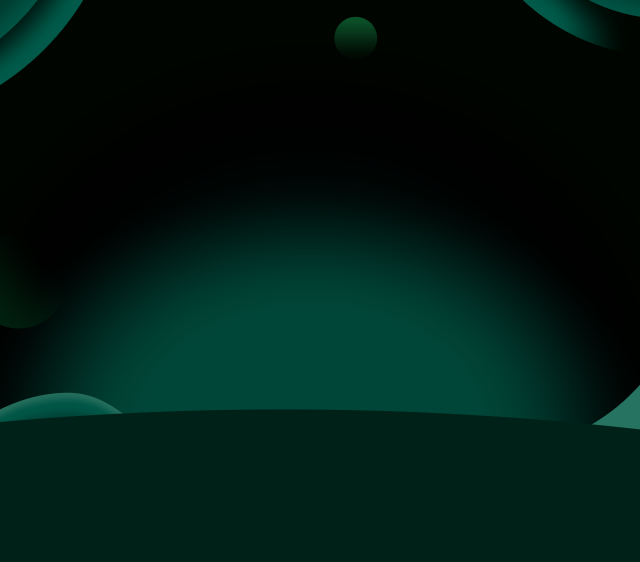
Give the GLSL for this background, as a WebGL 2 fragment shader.

```glsl
#version 300 es
precision highp float;
// Dark green stage: a soft dome glow behind a low hill, with shaded discs at the edges.

uniform vec2 u_resolution;
out vec4 fragColor;

const vec3 NIGHT = vec3(0.0, 0.02, 0.0);
const vec3 GLOW = vec3(0.0, 0.275, 0.22);
const vec3 HILL = vec3(0.0, 0.13, 0.09);
const vec3 TEAL = vec3(0.0, 0.35, 0.285);
const vec3 SHADE = vec3(0.0, 0.08, 0.055);
const vec3 MINT = vec3(0.15, 0.45, 0.38);
const vec3 LEAF = vec3(0.045, 0.34, 0.17);
const vec3 MOSS = vec3(0.0, 0.13, 0.06);

// Coverage of the inside of a signed distance, one pixel soft.
float fill(float dist) {
    return clamp(0.5 - dist * u_resolution.y, 0.0, 1.0);
}

float disc(vec2 p, vec2 center, float radius) {
    return length(p - center) - radius;
}

// One inside the inner radius, fading to zero at the outer one.
float falloff(float dist, float inner, float outer) {
    return 1.0 - smoothstep(inner, outer, dist);
}

// Wide bright core, faint round halo and a black rim around them.
vec3 backdrop(vec2 p, vec2 center) {
    vec2 q = p - center;
    float reach = length(q);
    float core = falloff(length(q / vec2(1.36, 1.0)), 0.208, 0.46);
    float halo = falloff(reach, 0.297, 0.579);
    float level = core + 0.2 * halo * (1.0 - core);
    return NIGHT * smoothstep(0.52, 0.74, reach) + GLOW * level;
}

// Two concentric discs, the upper one casting a shadow on the lower one.
vec3 stackedDiscs(vec3 base, vec2 p, vec2 center, float outer, float inner, float fade) {
    float d = length(p - center);
    vec3 lower = mix(SHADE, TEAL, smoothstep(inner - 0.015, mix(inner, outer, 0.85), d));
    vec3 upper = mix(TEAL * 0.65, TEAL * 0.92, smoothstep(inner - 0.05, inner, d));
    vec3 color = mix(base, lower, fill(d - outer) * fade);
    return mix(color, upper, fill(d - inner));
}

// Lopsided mound with a light crest.
vec3 mound(vec3 base, vec2 p, vec2 peak) {
    float dx = p.x - peak.x;
    float bend = dx < 0.0 ? 2.01 : 3.98;
    float depth = peak.y - bend * dx * dx - p.y;
    float slope = sqrt(1.0 + 4.0 * bend * bend * dx * dx);
    vec3 color = mix(MINT * 0.95, TEAL * 0.96, smoothstep(0.0, 0.022, depth));
    color = mix(color, TEAL * 0.7, smoothstep(0.022, 0.05, depth));
    return mix(base, color, fill(-depth / slope));
}

void main() {
    vec2 p = gl_FragCoord.xy / u_resolution.y;
    vec3 color = backdrop(p, vec2(0.552, 0.2285));

    // Upper corners
    color = stackedDiscs(color, p, vec2(-0.257, 1.248), 0.475, 0.408, 1.0);
    float sideFade = falloff(p.x, 0.98, 1.12);
    color = stackedDiscs(color, p, vec2(1.187, 1.2745), 0.376, 0.308, sideFade);

    // Small ball, lit from above
    vec2 ball = vec2(0.633, 0.932);
    float lit = smoothstep(-0.045, 0.05, p.y - ball.y);
    color = mix(color, mix(NIGHT, LEAF, lit), fill(disc(p, ball, 0.038)));

    // Dim ball on the left, fading toward the upper right
    vec2 dimBall = vec2(0.033, 0.5);
    float along = dot(p - dimBall, vec2(0.75, 0.66));
    float dim = falloff(along, -0.09, 0.07);
    color = mix(color, MOSS, fill(disc(p, dimBall, 0.0845)) * dim);

    // Lower corners
    color = mound(color, p, vec2(0.1217, 0.3012));
    float corner = step(0.9, p.x) * step(p.y, 0.35);
    color = mix(color, MINT, corner * fill(-disc(p, vec2(0.877, 0.546), 0.3487)));

    // Foreground hill
    color = mix(color, HILL, fill(disc(p, vec2(0.504, -5.4085), 5.68)));

    fragColor = vec4(color, 1.0);
}
```
